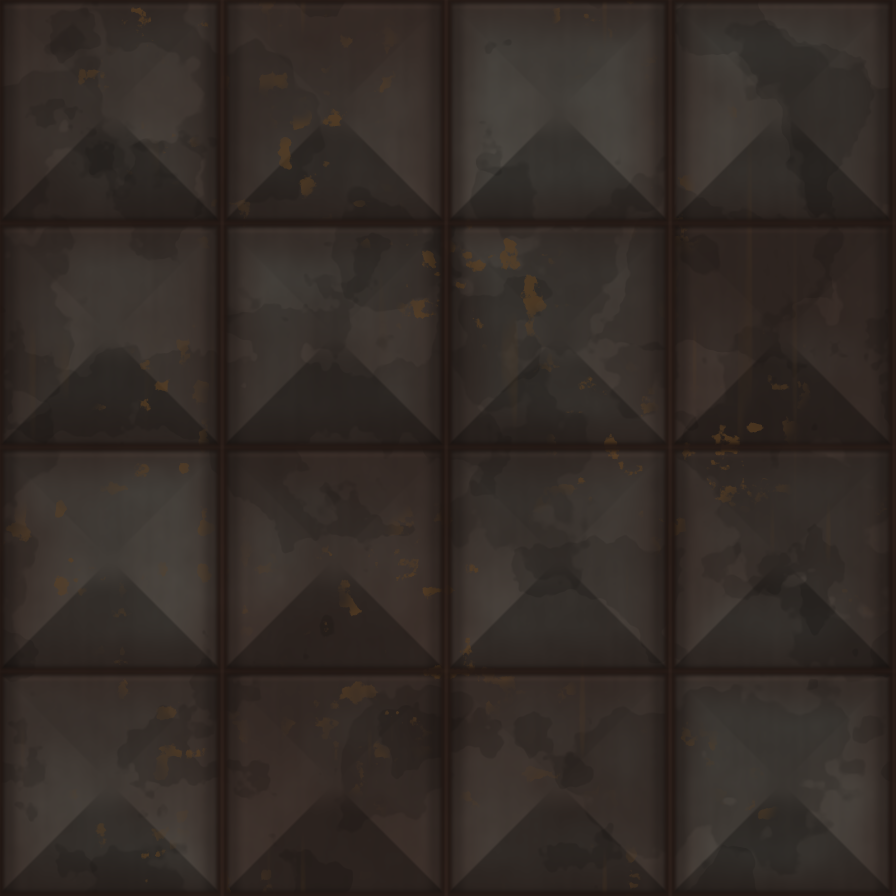
Give the GLSL for this texture, as a WebGL 2 fragment shader.

```glsl
#version 300 es
precision highp float;
// A wall of dark metal panels, each a shallow four-sided pyramid between grooves.
// Facets and grooves come from the distance to each panel's axes and edges;
// periodic noise adds uneven rust, soft-edged stains, ochre flecks and drips.

#define TILES 4.0
#define GROOVE vec2(0.030, 0.022)
#define FACET_CONTRAST 0.19
#define STAIN_DEPTH 0.15
#define FLECK_AMOUNT 0.65
#define RUST vec3(0.208, 0.166, 0.147)
#define STEEL vec3(0.276, 0.266, 0.246)
#define GROOVE_COLOR vec3(0.128, 0.088, 0.072)
#define OCHRE vec3(0.36, 0.25, 0.13)

uniform vec2 u_resolution;
out vec4 fragColor;

float hash(vec2 p) {
    vec3 q = fract(p.xyx * vec3(0.1031, 0.1030, 0.0973));
    q += dot(q, q.yzx + 33.33);
    return fract((q.x + q.y) * q.z);
}

// Value noise that wraps after the given number of cells.
float noise(vec2 uv, vec2 cells, float seed) {
    vec2 p = uv * cells, i = floor(p), f = fract(p);
    f = f * f * (3.0 - 2.0 * f);
    vec2 a = mod(i, cells) + seed, b = mod(i + 1.0, cells) + seed;
    return mix(mix(hash(a), hash(vec2(b.x, a.y)), f.x),
               mix(hash(vec2(a.x, b.y)), hash(b), f.x), f.y);
}

float fbm(vec2 uv, vec2 cells, float seed) {
    float sum = 0.0, gain = 0.5;
    for (int k = 0; k < 5; k++) {
        sum += gain * noise(uv, cells, seed + float(k) * 17.0);
        cells *= 2.0;
        gain *= 0.5;
    }
    return sum / 0.96875;
}

// How much bare steel each panel shows; rows run from bottom to top.
float panelSteel(vec2 id) {
    mat4 rows = mat4(0.62, 0.12, 0.38, 0.66,
                     0.62, 0.20, 0.78, 0.64,
                     0.42, 0.58, 0.64, 0.22,
                     0.36, 0.16, 0.62, 0.74);
    ivec2 cell = ivec2(mod(id, 4.0));
    return rows[cell.y][cell.x];
}

// Pyramid lighting: dark lower facet, brighter flanks, creases fading at the apex.
float facetLight(vec2 p, float blur) {
    vec2 a = abs(p);
    float upright = smoothstep(-blur, blur, a.y - a.x);
    float shade = p.y < 0.0 ? -FACET_CONTRAST : -0.02;
    float flank = 0.07 - 0.16 * p.y;
    float relief = smoothstep(0.0, 0.16, max(a.x, a.y));
    return 1.0 + relief * mix(flank, shade, upright);
}

void main() {
    vec2 uv = gl_FragCoord.xy / u_resolution;
    vec2 grid = uv * TILES + vec2(0.008, -0.004);
    vec2 id = floor(grid), p = fract(grid) - 0.5;
    vec2 edge = 0.5 - abs(p);
    float border = min(edge.x, edge.y);
    float blur = 1.2 * TILES / min(u_resolution.x, u_resolution.y);

    float broad = fbm(uv, vec2(5.0), 3.0);
    float cloud = fbm(uv, vec2(9.0), 41.0);
    float grain = fbm(uv, vec2(48.0), 90.0);
    float brushed = noise(uv, vec2(150.0, 12.0), 7.0);

    // Steel in the middle of each panel, rust creeping in from its edges.
    float steel = panelSteel(id) + 1.3 * (broad - 0.5);
    steel *= mix(0.3, 1.0, smoothstep(0.02, 0.24, border + 0.12 * (cloud - 0.5)));
    vec3 color = mix(RUST, STEEL, clamp(steel, 0.0, 1.0));
    color *= facetLight(p, blur + 0.004);
    color *= 0.93 + 0.12 * cloud + 0.06 * (grain - 0.5) + 0.03 * (brushed - 0.5);

    // Overlapping stains with ragged outlines.
    for (int k = 0; k < 2; k++) {
        float blot = fbm(uv, vec2(7.0 + 4.0 * float(k)), 130.0 + 60.0 * float(k));
        float stain = smoothstep(0.585, 0.61, blot + 0.05 * (grain - 0.5));
        color *= 1.0 - STAIN_DEPTH * stain * (0.6 + 0.4 * cloud);
    }

    // Clustered ochre flecks and a few vertical drips.
    float cluster = smoothstep(0.50, 0.68, fbm(uv, vec2(6.0), 260.0));
    float fleck = smoothstep(0.66, 0.72, fbm(uv, vec2(44.0), 310.0)) * cluster;
    float drip = smoothstep(0.82, 0.98, noise(uv, vec2(80.0, 5.0), 370.0));
    drip *= smoothstep(0.55, 0.75, noise(uv, vec2(9.0, 7.0), 410.0)) * (0.4 + 0.6 * grain);
    color = mix(color, OCHRE, FLECK_AMOUNT * max(fleck, 0.35 * drip));

    // Soft shade beside the grooves, then a worn lip catching light.
    vec2 shade = smoothstep(GROOVE * 0.7, vec2(0.11, 0.06), edge);
    color *= mix(0.72, 1.0, shade.x) * mix(0.85, 1.0, shade.y);
    vec2 lip = exp(-pow((edge - GROOVE - 0.012) / 0.012, vec2(2.0)));
    float lipLight = lip.y * (p.y > 0.0 ? 0.20 : 0.07) + lip.x * 0.08;
    color *= 1.0 + lipLight * vec3(1.0, 0.88, 0.82);

    // Dark grooves with a faint raised seam along the middle.
    vec2 cut = 1.0 - smoothstep(GROOVE - 0.012 - blur, GROOVE + blur, edge);
    vec2 ridge = 1.0 - smoothstep(vec2(0.002), vec2(0.008 + blur), edge);
    vec3 groove = GROOVE_COLOR * (0.9 + 0.25 * cloud);
    groove *= 1.0 + 0.28 * ridge.x + 0.10 * ridge.y;
    color = mix(color, groove, 0.88 * max(cut.x, cut.y));

    fragColor = vec4(color, 1.0);
}
```
